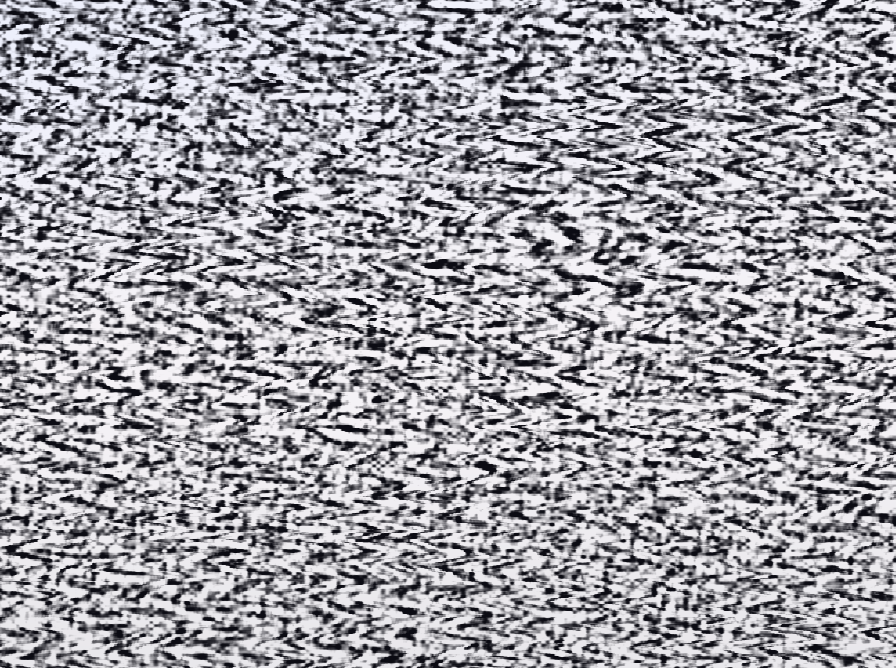
A Shadertoy shader for this texture:

```glsl
// Analogue television static: dark flecks on a pale, faintly blue screen.
// Noise is sheared back and forth down the screen to form short chevrons,
// cut into soft screen dots, mixed with grain and mapped to ink and paper.

float hash(vec2 cell) {
    vec3 q = fract(cell.xyx * 0.1031);
    q += dot(q, q.yzx + 33.33);
    return fract((q.x + q.y) * q.z);
}

// Smooth value noise, centred on zero with a deviation near one
float noise(vec2 p) {
    vec2 cell = floor(p);
    vec2 f = fract(p);
    f = f * f * (3.0 - 2.0 * f);
    float low = mix(hash(cell), hash(cell + vec2(1, 0)), f.x);
    float high = mix(hash(cell + vec2(0, 1)), hash(cell + vec2(1, 1)), f.x);
    return (mix(low, high, f.y) - 0.5) * 4.66;
}

// Staircase with softened risers: turns smooth shapes into screen dots
vec2 softDots(vec2 p) {
    vec2 q = p * vec2(185.0, 205.0);
    return (floor(q) + smoothstep(0.15, 0.85, fract(q))) / vec2(185.0, 205.0);
}

// Horizontal shift that reverses direction from band to band
float zigzag(vec2 p) {
    float band = p.y / 0.047 + 0.35 * noise(p * vec2(3.5, 7.0) + 40.0);
    return 0.118 * abs(fract(band) - 0.5);
}

// Slanted flecks; subtracting shifted copies spaces them evenly
float streaks(vec2 p) {
    float lineJitter = 0.003 * noise(vec2(7.5, p.y * 205.0));
    float u = p.x + zigzag(p) + lineJitter;
    vec2 q = vec2(u * 74.0, p.y * 125.0) + 90.0;
    vec2 gap = vec2(1.9, 1.3);
    float flecks = 0.88 * noise(q) - 0.32 * (noise(q + gap) + noise(q - gap));
    float rhythm = cos(6.2832 * (u * 18.0 + 0.22 * noise(p * vec2(5.0, 9.0))));
    return flecks + 0.2 * rhythm;
}

// Small dots about one scanline high
float grain(vec2 p) {
    vec2 q = p * vec2(150.0, 205.0) + 300.0;
    return 0.86 * noise(q) - 0.32 * (noise(q + vec2(2, 1)) + noise(q + vec2(-1, 2)));
}

void mainImage(out vec4 fragColor, in vec2 fragCoord) {
    vec2 p = fragCoord / iResolution.y;
    vec2 uv = fragCoord / iResolution.xy;

    // Patches drift slightly between clear streaks and plain grain
    float clarity = clamp(0.77 + 0.05 * noise(p * 5.0 + 12.0), 0.65, 0.88);
    float signal = clarity * streaks(softDots(p)) + sqrt(1.0 - clarity * clarity) * grain(p);
    signal += 0.12 * (0.5 - uv.y);
    float tone = smoothstep(-1.75, 0.95, signal);

    // Cool upper left, greyer lower edge
    vec3 ink = vec3(0.045, 0.045, 0.075);
    vec3 paper = mix(vec3(0.915, 0.91, 0.925), vec3(0.96, 0.95, 0.965), smoothstep(0.0, 0.45, uv.y));
    float blueCast = smoothstep(0.45, 1.0, uv.y) * (1.0 - 0.7 * uv.x);
    paper += blueCast * vec3(-0.03, -0.01, 0.025);

    fragColor = vec4(mix(ink, paper, tone), 1.0);
}
```
